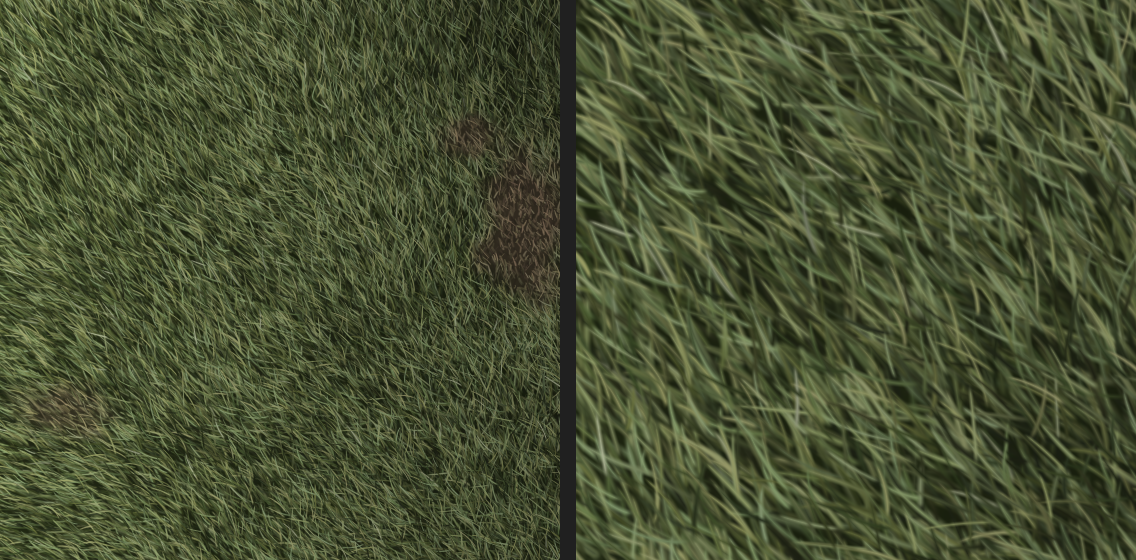
Left: the whole. Right: its middle third, enlarged.
Give the GLSL for this texture, as a WebGL 2 fragment shader.

```glsl
#version 300 es
precision highp float;
// Windswept meadow grass seen from above: layered leaning blades with bare earthy patches.

uniform vec2 u_resolution;
out vec4 fragColor;

const int LAYERS = 22;
const float CELL = 0.028;          // spacing of blades within a layer
const float HALF_LENGTH = 0.027;   // longest half blade, below one cell
const float WIDTH_LOW = 0.0017;    // half width of the lowest and topmost blades
const float WIDTH_TOP = 0.0009;
const float SOFT_LEFT = 0.0016;    // edge softness across the field
const float SOFT_RIGHT = 0.0011;
const float DEPTH_BLUR = 1.0;      // extra softness of the lowest blades
const float SPREAD_LEFT = 0.60;    // random lean in radians
const float SPREAD_RIGHT = 1.45;
const float GLINT_SHARE = 0.025;   // share of pale, dry blades
const vec3 SHADE = vec3(0.100, 0.125, 0.055);
const vec3 DEEP_GREEN = vec3(0.215, 0.262, 0.122);
const vec3 LEAF_GREEN = vec3(0.362, 0.416, 0.222);
const vec3 PALE_GREEN = vec3(0.530, 0.585, 0.375);
const vec3 GLINT = vec3(0.68, 0.70, 0.60);
const vec3 EARTH = vec3(0.50, 0.40, 0.33);

float hash(vec2 p) {
    return fract(sin(dot(p, vec2(127.1, 311.7))) * 43758.5453);
}

vec4 hash4(vec2 p) {
    vec4 k = vec4(dot(p, vec2(127.1, 311.7)), dot(p, vec2(269.5, 183.3)),
                  dot(p, vec2(419.2, 371.9)), dot(p, vec2(97.3, 157.7)));
    return fract(sin(k) * 43758.5453);
}

float noise(vec2 p) {
    vec2 i = floor(p), f = fract(p);
    f = f * f * (3.0 - 2.0 * f);
    return mix(mix(hash(i), hash(i + vec2(1, 0)), f.x),
               mix(hash(i + vec2(0, 1)), hash(i + vec2(1, 1)), f.x), f.y);
}

float fbm(vec2 p) {
    return 0.55 * noise(p) + 0.30 * noise(p * 2.1 + 7.3) + 0.15 * noise(p * 4.3 + 3.1);
}

// Prevailing lean: flatter at lower left, steeper towards the top and right.
float leanAngle(vec2 p) {
    float gust = 0.13 * sin(p.x * 11.0 + 4.0 * p.y) + 0.10 * sin(p.y * 17.0 - 6.0 * p.x);
    return 2.72 - 0.58 * p.x - 0.42 * p.y + gust;
}

// Tone 0..1 runs from shadow to sunlit blade; dryness greys the green.
vec3 grassColor(float tone, float dryness) {
    vec3 c = mix(SHADE, DEEP_GREEN, smoothstep(0.0, 0.38, tone));
    c = mix(c, LEAF_GREEN, smoothstep(0.32, 0.68, tone));
    c = mix(c, PALE_GREEN, smoothstep(0.64, 1.0, tone));
    float grey = dot(c, vec3(0.35, 0.50, 0.15));
    return mix(c, vec3(grey) * vec3(1.03, 1.06, 0.86), dryness);
}

// Soft elliptical patch of thin turf, ragged at the rim.
float barePatch(vec2 p, vec2 center, vec2 radius, float rag) {
    float d = length((p - center) / radius) + (rag - 0.5) * 1.3;
    return 1.0 - smoothstep(0.35, 1.25, d);
}

void main() {
    vec2 uv = gl_FragCoord.xy / u_resolution.y;
    float across = clamp(uv.x, 0.0, 1.0);
    float pixel = 1.0 / u_resolution.y;
    float edge = max(mix(SOFT_LEFT, SOFT_RIGHT, across), 0.5 * pixel);
    float spread = mix(SPREAD_LEFT, SPREAD_RIGHT, across * (1.0 - 0.4 * uv.y));

    // Broad variation of the ground
    float clump = fbm(uv * 6.0 + 2.7);
    float tuft = fbm(uv * 30.0 + 11.0);
    float rag = fbm(uv * 13.0 + 5.0);
    float bare = barePatch(uv, vec2(0.93, 0.61), vec2(0.09, 0.16), rag);
    bare = max(bare, 0.8 * barePatch(uv, vec2(0.83, 0.75), vec2(0.06, 0.05), rag));
    bare = max(bare, 0.6 * barePatch(uv, vec2(0.10, 0.26), vec2(0.09, 0.06), rag));

    vec3 color = mix(SHADE * mix(0.85, 1.2, tuft), EARTH * 0.55, 0.7 * bare);

    // Blades, painted from the lowest layer to the top
    for (int layer = 0; layer < LAYERS; layer++) {
        float height = float(layer) / float(LAYERS - 1);
        float soft = edge * (1.0 + DEPTH_BLUR * (1.0 - height));
        vec2 grid = uv / CELL + hash4(vec2(float(layer), 5.0)).xy * 9.0;
        vec2 base = floor(grid);
        for (int k = 0; k < 9; k++) {
            vec2 cell = base + vec2(k % 3 - 1, k / 3 - 1);
            vec4 place = hash4(cell + float(layer) * 17.3);
            vec4 look = hash4(cell + float(layer) * 29.7 + 61.0);
            vec2 toPixel = (grid - cell - place.xy) * CELL;
            float angle = leanAngle(uv - toPixel) + (place.z + place.w - 1.0) * spread;
            vec2 dir = vec2(cos(angle), sin(angle));
            float halfLen = HALF_LENGTH * mix(0.5, 1.0, look.x) * (1.0 - 0.6 * bare);
            float along = dot(toPixel, dir) / halfLen;
            float side = dot(toPixel, vec2(-dir.y, dir.x));
            side -= (look.y - 0.5) * 0.35 * halfLen * (along * along - 0.3);
            float taper = 1.0 - 0.5 * smoothstep(-0.2, 1.0, along);
            float width = mix(WIDTH_LOW, WIDTH_TOP, height) * mix(0.6, 1.3, look.z) * taper;
            float blade = 1.0 - smoothstep(width - soft, width + soft, abs(side));
            blade *= 1.0 - smoothstep(0.65, 1.0, abs(along));

            float tone = 0.24 + 0.46 * height + 1.05 * (look.w - 0.5);
            tone += 0.12 * along + 0.32 * (clump - 0.5) + 0.36 * (tuft - 0.5);
            tone = clamp(tone, 0.0, 1.0);
            vec3 tint = grassColor(tone, 0.5 * place.x + 0.12 * across);
            tint *= 1.0 + (look.y - 0.5) * vec3(0.16, 0.0, -0.10);
            float glint = step(1.0 - GLINT_SHARE, place.y) * height;
            tint = mix(tint, GLINT, 0.75 * glint);
            vec3 soil = EARTH * (0.45 + 0.75 * tone);
            tint = mix(tint, soil, bare * (0.5 + 0.4 * look.x));
            color = mix(color, tint, 0.95 * blade);
        }
    }

    // Daylight fades towards the right and the upper corner
    float light = mix(1.18, 0.84, across) - 0.10 * smoothstep(0.6, 1.3, across * uv.y * 1.5);
    fragColor = vec4(color * light, 1.0);
}
```
